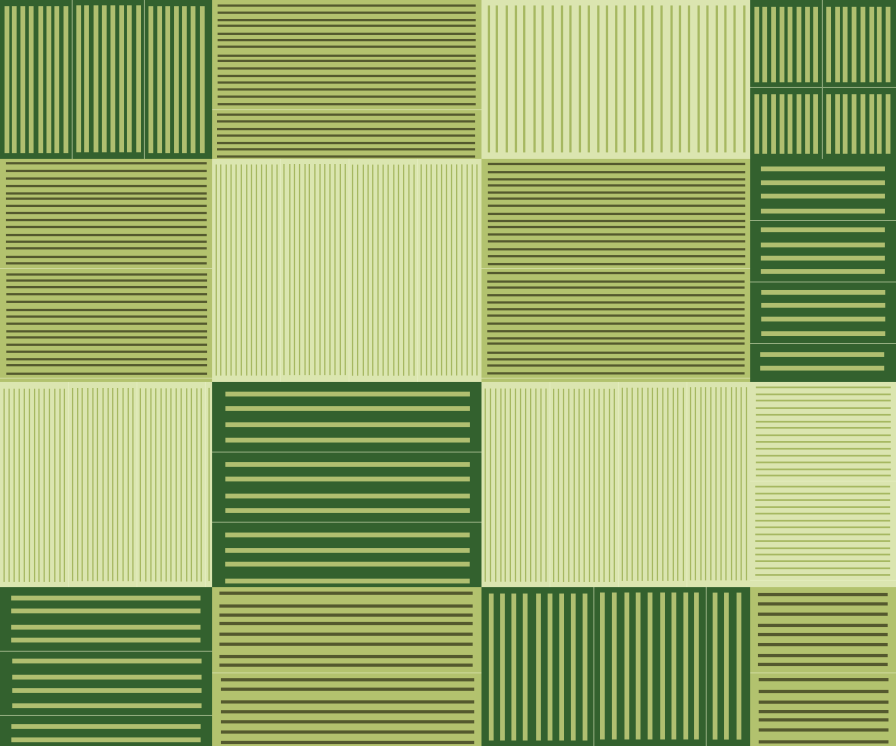
This pattern is drawn by a WebGL 2 fragment shader. Its source:

```glsl
#version 300 es
precision highp float;
// Patchwork of four by four green patches, each ruled with uneven stripes in panels.
uniform vec2 u_resolution;
out vec4 outColor;

// The canvas is 100 units high; patches are listed from the top left.
const vec2 EXTENT = vec2(120.4, 100.0);
const float COLUMN_EDGE[5] = float[](0.0, 28.5, 64.7, 100.8, 120.4);
const float ROW_EDGE[5] = float[](0.0, 21.3, 51.2, 78.7, 100.0);

// Cloth of each patch: dark, mid or light green
const int DARK = 0, MID = 1, LIGHT = 2;
const int CLOTH[16] = int[](
    DARK,  MID,   LIGHT, DARK,
    MID,   LIGHT, MID,   DARK,
    LIGHT, DARK,  LIGHT, LIGHT,
    DARK,  MID,   DARK,  MID);
const bool UPRIGHT[16] = bool[](
    true,  false, true,  true,
    false, true,  false, false,
    true,  false, true,  false,
    false, false, true,  false);
// Panel length across the stripes, and stripes in each panel
const float PANEL[16] = float[](
    9.7,  14.7, 36.2, 9.7,
    14.7, 9.2,  14.7, 8.25,
    9.2,  9.4,  9.2,  13.3,
    8.6,  11.5, 15.1, 11.5);
const float STRIPES[16] = float[](
    8.0,  15.0, 29.0, 8.0,
    15.0, 13.0, 15.0, 4.0,
    13.0, 4.0,  13.0, 14.0,
    4.0,  8.0,  9.0,  8.0);

const vec3 BASE[3] = vec3[](
    vec3(0.20, 0.38, 0.18), vec3(0.70, 0.76, 0.43), vec3(0.86, 0.90, 0.69));
const vec3 STRIPE[3] = vec3[](
    vec3(0.69, 0.75, 0.44), vec3(0.33, 0.35, 0.18), vec3(0.65, 0.72, 0.38));
const vec3 SEAM = vec3(0.91, 0.94, 0.78);

float hash(vec3 p) {
    p = fract(p * vec3(0.1031, 0.1130, 0.0973));
    p += dot(p, p.yzx + 33.33);
    return fract((p.x + p.y) * p.z);
}

// Share of a pixel centred on x that lies between lo and hi
float cover(float x, float lo, float hi, float pixel) {
    float h = 0.5 * pixel;
    return max(0.0, min(x + h, hi) - max(x - h, lo)) / pixel;
}

// Colour of one patch; pos.x runs across its stripes, pos.y along them
vec3 patchColor(vec2 pos, vec2 size, vec2 pixel, int id) {
    int cloth = CLOTH[id];
    float period = PANEL[id], count = STRIPES[id], seed = float(id);
    float gap = period / (count + 0.5);
    float panel = floor(pos.x / period);
    float start = panel * period;

    // Nearest stripe, nudged out of its even place
    float index = clamp(round((pos.x - start) / gap - 0.75), 0.0, count - 1.0);
    float wobble = cloth == MID ? 0.3 : 0.16;
    float nudge = wobble * (hash(vec3(seed, panel, index) + 1.0) - 0.5);
    float center = start + gap * (index + 0.75 + nudge);
    float width = cloth == DARK ? 0.64 : gap * (cloth == MID ? 0.32 : 0.25);
    float stripe = cover(pos.x, center - 0.5 * width, center + 0.5 * width, pixel.x);
    stripe *= step(center + width, size.x);

    // Stripe ends, shifted a little from panel to panel
    float cut = id == 3 ? 0.55 * size.y : size.y;
    float segmentStart = pos.y < cut ? 0.0 : cut;
    float segmentEnd = pos.y < cut ? cut : size.y;
    float margin = UPRIGHT[id] ? 0.8 : 0.8 * gap;
    float shift = 0.25 * (hash(vec3(panel, seed, 7.0)) - 0.5);
    stripe *= cover(pos.y, segmentStart + margin + shift,
                    segmentEnd - margin + shift, pixel.y);

    // Pale hairline seams between panels
    float joint = round(pos.x / period) * period;
    float inside = step(0.5, joint) * step(joint, size.x - 0.5);
    float seam = inside * cover(pos.x, joint - 0.06, joint + 0.06, pixel.x);
    if (cut < size.y) seam = max(seam, cover(pos.y, cut - 0.06, cut + 0.06, pixel.y));

    vec3 color = mix(BASE[cloth], STRIPE[cloth], stripe);
    return mix(color, SEAM, 0.6 * seam);
}

void main() {
    vec2 pixel = EXTENT / u_resolution;
    vec2 p = gl_FragCoord.xy * pixel;
    p.y = EXTENT.y - p.y;

    // Blend the patches by how much of the pixel each one covers
    vec3 color = vec3(0.0);
    for (int id = 0; id < 16; id++) {
        int column = id % 4, row = id / 4;
        vec2 lo = vec2(COLUMN_EDGE[column], ROW_EDGE[row]);
        vec2 hi = vec2(COLUMN_EDGE[column + 1], ROW_EDGE[row + 1]);
        float share = cover(p.x, lo.x, hi.x, pixel.x) * cover(p.y, lo.y, hi.y, pixel.y);
        if (share <= 0.0) continue;
        vec2 pos = clamp(p - lo, vec2(0.0), hi - lo);
        vec2 size = hi - lo;
        bool upright = UPRIGHT[id];
        color += share * patchColor(upright ? pos : pos.yx, upright ? size : size.yx,
                                    upright ? pixel : pixel.yx, id);
    }
    outColor = vec4(color, 1.0);
}
```
